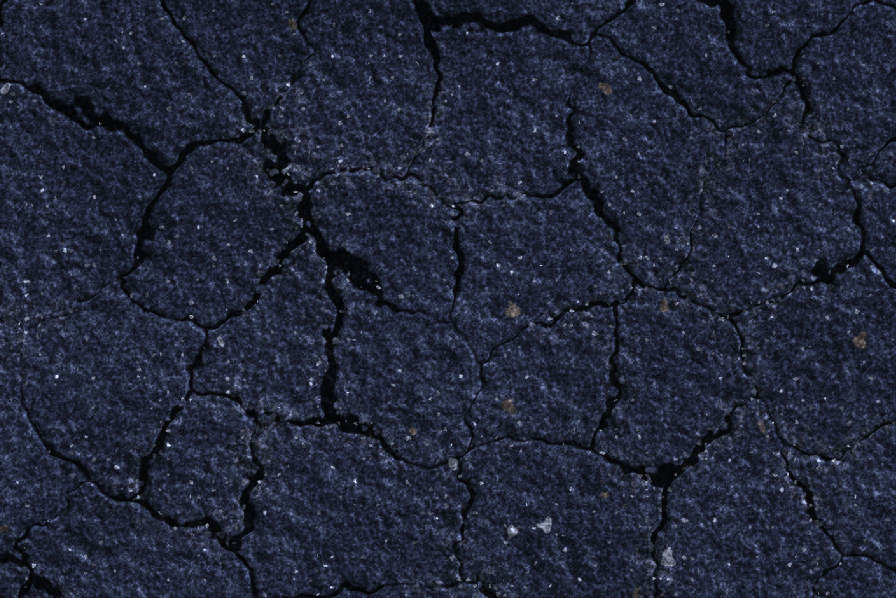
Give the GLSL for this texture, as a WebGL 1 fragment shader.

```glsl
precision highp float;
uniform vec2 u_resolution;

const vec3 TAR = vec3(0.121, 0.145, 0.214);
const vec3 CRACK = vec3(0.022, 0.025, 0.036);
const vec3 DUST = vec3(0.19, 0.20, 0.245);
const vec3 STONE = vec3(0.50, 0.53, 0.60);
const vec3 BROWN = vec3(0.30, 0.27, 0.26);
const vec2 LIGHT = vec2(0.64, 0.77);
const float SLABS = 3.9;          // slabs per canvas height
const float CRACK_MIN = -0.0025;  // below zero the crack closes
const float CRACK_MAX = 0.0105;
const float CONTRAST = 0.33;

float hash(vec2 p) {
  vec3 q = fract(vec3(p.xyx) * 0.1031);
  q += dot(q, q.yzx + 33.33);
  return fract((q.x + q.y) * q.z);
}

vec2 hash2(vec2 p) {
  return vec2(hash(p + 17.3), hash(p + 71.9));
}

float noise(vec2 p) {
  vec2 i = floor(p);
  vec2 f = fract(p);
  f = f * f * (3.0 - 2.0 * f);
  float low = mix(hash(i), hash(i + vec2(1.0, 0.0)), f.x);
  float high = mix(hash(i + vec2(0.0, 1.0)), hash(i + 1.0), f.x);
  return mix(low, high, f.y);
}

vec2 wobble(vec2 p) {
  return vec2(noise(p), noise(p + 43.7)) - 0.5;
}

vec2 turn(vec2 p, float angle) {
  float c = cos(angle);
  float s = sin(angle);
  return vec2(c * p.x - s * p.y, s * p.x + c * p.y);
}

// Distance to the nearest border between slabs, in canvas heights
float slabEdge(vec2 p) {
  p += 0.085 * wobble(p * 6.0) + 0.030 * wobble(p * 23.0) + 0.012 * wobble(p * 70.0);
  p *= SLABS;
  vec2 cell = floor(p);
  vec2 nearest = vec2(0.0);
  float best = 9.0;
  for (int y = -1; y <= 1; y++) {
    for (int x = -1; x <= 1; x++) {
      vec2 c = cell + vec2(float(x), float(y));
      vec2 r = c + hash2(c) - p;
      if (dot(r, r) < best) {
        best = dot(r, r);
        nearest = r;
      }
    }
  }
  float edge = 9.0;
  for (int y = -2; y <= 2; y++) {
    for (int x = -2; x <= 2; x++) {
      vec2 c = cell + vec2(float(x), float(y));
      vec2 r = c + hash2(c) - p;
      vec2 gap = r - nearest;
      if (dot(gap, gap) > 0.0001) {
        edge = min(edge, dot(0.5 * (r + nearest), normalize(gap)));
      }
    }
  }
  return edge / SLABS;
}

// Brightness of bumps that face the light, on a turned lattice
float relief(vec2 p, float scale, float angle) {
  vec2 q = p * scale;
  return noise(turn(q, angle)) - noise(turn(q + LIGHT * 0.5, angle));
}

// Scattered grains: x is coverage, y is a random tone
vec2 grains(vec2 p, float scale, float density, float size, float blur) {
  vec2 q = p * scale + 0.3 * wobble(p * scale * 3.0);
  vec2 cell = floor(q);
  vec2 rnd = hash2(cell + scale);
  vec2 d = fract(q) - mix(vec2(0.35), vec2(0.65), rnd);
  d.x *= mix(0.7, 1.3, rnd.y);
  float radius = size * mix(0.5, 1.0, rnd.x);
  float cover = 1.0 - smoothstep(radius - blur * scale, radius + blur * scale, length(d));
  return vec2(cover * step(hash(cell + 5.7 * scale), density), hash(cell + 9.1));
}

void main() {
  vec2 p = gl_FragCoord.xy / u_resolution.y;
  float pixel = 1.0 / u_resolution.y;
  float blur = max(pixel, 0.0015);

  // Rough tar surface with fine grit, greyer where it shines
  float tone = 1.7 * relief(p, 34.0, 0.5) + 2.0 * relief(p, 68.0, 1.2);
  tone += 2.2 * relief(p, 125.0, 2.1);
  tone += 2.6 * (noise(turn(p * 210.0, 0.8)) - 0.5) + 1.8 * (hash(floor(p * 342.0)) - 0.5);
  tone += 0.9 * (noise(p * 5.0) - 0.5);
  vec3 color = TAR * exp(CONTRAST * tone);
  float grey = dot(color, vec3(0.3, 0.5, 0.2));
  color = mix(color, vec3(0.95, 1.0, 1.25) * grey, 0.5 * smoothstep(0.18, 0.4, grey));

  // Crack shape, with worn dusty rims
  float edge = slabEdge(p);
  float lit = slabEdge(p + LIGHT * 0.007);
  float width = mix(CRACK_MIN, CRACK_MAX, noise(p * 7.0 + 8.0));
  width += 0.003 * (noise(p * 60.0) - 0.5);
  float crack = 1.0 - smoothstep(width - blur, width + 2.0 * blur, edge);
  float lip = 1.0 - smoothstep(width, width + 0.006, lit);
  float worn = smoothstep(0.05, 0.0, edge) * smoothstep(0.4, 0.75, noise(p * 4.0 + 31.0));
  float dust = worn * smoothstep(0.35, 0.8, noise(turn(p * 110.0, 0.6)));
  color = mix(color, DUST * exp(0.4 * tone), 0.75 * dust);
  color *= 1.0 + 0.35 * lip * (1.0 - crack);
  color *= 1.0 - 0.35 * smoothstep(width + 0.012, width, edge) * (1.0 - lip);
  color = mix(color, CRACK * exp(0.35 * tone), crack * 0.95);

  // Pale specks, loose debris by the cracks and a few larger stones
  vec2 speck = grains(p, 80.0, 0.065 + 0.15 * worn, 0.27, blur * 0.7);
  vec2 debris = grains(p + 3.1, 46.0, 0.5 * worn, 0.32, blur);
  vec2 stone = grains(p + 7.7, 19.0, 0.035, 0.22, blur);
  float shade = exp(0.25 * tone);
  color = mix(color, STONE * mix(0.4, 1.15, speck.y) * shade, 0.85 * speck.x);
  color = mix(color, mix(TAR * 1.3, DUST * 1.4, debris.y) * shade, 0.8 * debris.x);
  vec3 stoneColor = mix(STONE, BROWN, step(0.5, stone.y)) * mix(0.8, 1.1, stone.y);
  color = mix(color, stoneColor * shade, 0.85 * stone.x);

  gl_FragColor = vec4(clamp(color, 0.0, 1.0), 1.0);
}
```
